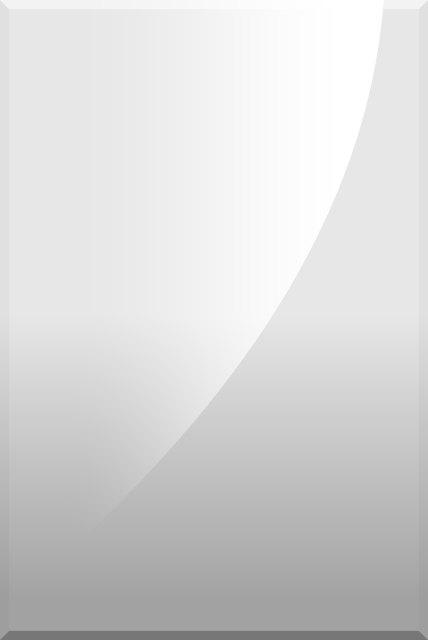
Reproduce this background procedurally as a WebGL 1 fragment shader.

```glsl
precision highp float;
uniform vec2 u_resolution;

#define PANEL_HEIGHT 1.5
#define RIM_WIDTH 0.0215
#define FACE_LIGHT 0.906
#define FACE_DARK 0.637
#define FADE_START 0.732
#define FADE_END 1.4
#define RIM_TOP 0.5
#define RIM_SIDE -0.03
#define RIM_BOTTOM -0.27
#define SHEEN_LEFT 0.156
#define SHEEN_RIGHT 0.84
#define SHEEN_TOP_EDGE 0.8965

// Antialiased coverage of the positive side of a signed distance
float cover(float dist) {
  return clamp(dist * u_resolution.x + 0.5, 0.0, 1.0);
}

// Positive amounts lighten towards white, negative amounts darken
float shade(float tone, float amount) {
  return mix(tone * (1.0 + min(amount, 0.0)), 1.0, max(amount, 0.0));
}

// Signed distance to the curved sheen border, positive on its left
float sheenDistance(float x, float depth) {
  float border = SHEEN_TOP_EDGE
    - depth * (0.074 + depth * (0.3635 + depth * 0.0157));
  float slope = 0.074 + depth * (0.727 + depth * 0.0471);
  return (border - x) / sqrt(1.0 + slope * slope);
}

void main() {
  // Panel is one unit wide; depth runs downwards from the top
  vec2 pos = gl_FragCoord.xy / u_resolution * vec2(1.0, PANEL_HEIGHT);
  float depth = PANEL_HEIGHT - pos.y;

  // Face gradient
  float fade = clamp((depth - FADE_START) / (FADE_END - FADE_START), 0.0, 1.0);
  float tone = mix(FACE_LIGHT, FACE_DARK, fade);

  // Bevelled rim with mitred corners
  float sideGap = min(pos.x, 1.0 - pos.x);
  float rimGap = min(sideGap, min(depth, pos.y));
  float rimShade = mix(RIM_SIDE, RIM_TOP, cover((sideGap - depth) * 0.7071));
  rimShade = mix(rimShade, RIM_BOTTOM, cover((sideGap - pos.y) * 0.7071));
  tone = shade(tone, rimShade * cover(RIM_WIDTH - rimGap));

  // Glossy sheen, growing towards the right
  float sheen = smoothstep(SHEEN_LEFT, SHEEN_RIGHT, pos.x);
  tone = mix(tone, 1.0, sheen * cover(sheenDistance(pos.x, depth)));

  gl_FragColor = vec4(vec3(tone), 1.0);
}
```
